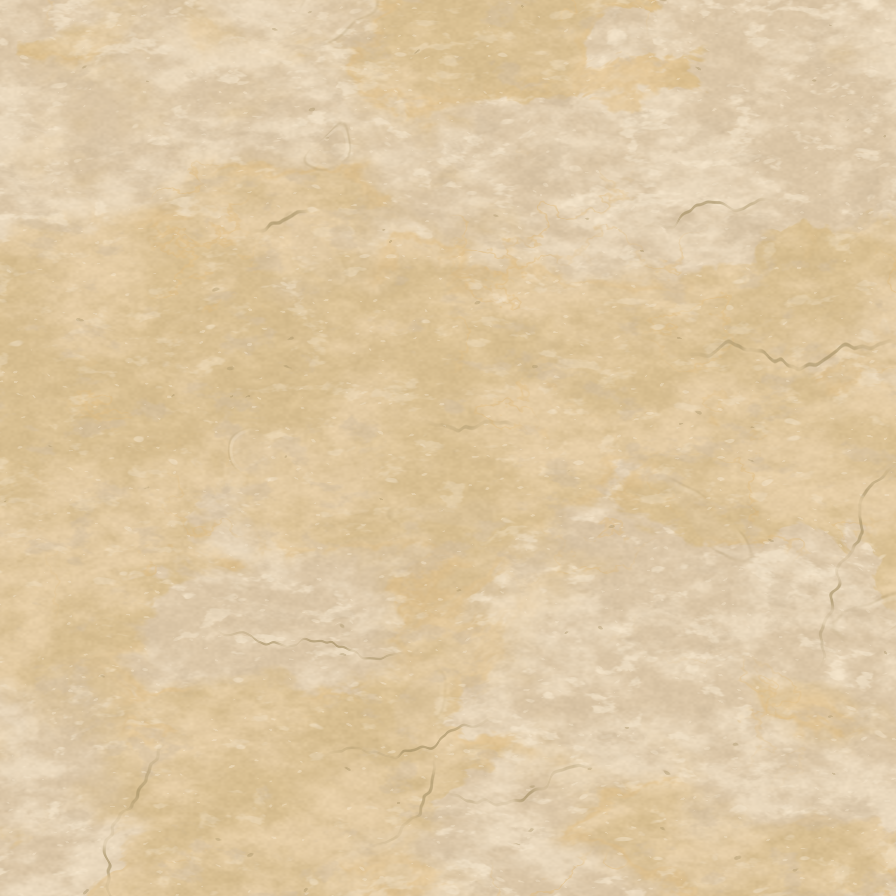
This texture is drawn by a WebGL 2 fragment shader. Its source:

```glsl
#version 300 es
precision highp float;
// Polished beige limestone: warm and pale clouds, flecks, fossil rims and hairline cracks.
uniform vec2 u_resolution;
out vec4 fragColor;

const vec3 TAN = vec3(0.848, 0.748, 0.568);
const vec3 CREAM = vec3(0.896, 0.8, 0.645);
const vec3 STONE = vec3(0.862, 0.779, 0.656);
const vec3 PALE = vec3(0.912, 0.843, 0.735);
const vec3 OCHRE = vec3(0.88, 0.74, 0.51);
const vec3 CRACK = vec3(0.66, 0.58, 0.41);
const vec3 CHALK = vec3(0.945, 0.885, 0.785);

float hash(vec2 cell) {
  uvec2 k = uvec2(ivec2(cell)) * uvec2(1597u, 3571u);
  uint n = (k.x ^ (k.y << 7)) + k.y;
  n = (n ^ (n >> 15)) * 73471u;
  n = (n ^ (n >> 13)) * 91283u;
  n ^= n >> 16;
  return float(n & 65535u) / 65535.0;
}

float noise(vec2 p) {
  vec2 i = floor(p), f = fract(p);
  f = f * f * (3.0 - 2.0 * f);
  float low = mix(hash(i), hash(i + vec2(1, 0)), f.x);
  float high = mix(hash(i + vec2(0, 1)), hash(i + vec2(1, 1)), f.x);
  return mix(low, high, f.y);
}

float fbm(vec2 p, int octaves) {
  float sum = 0.0, amp = 0.5, total = 0.0;
  for (int i = 0; i < octaves; i++) {
    sum += amp * noise(p);
    total += amp;
    amp *= 0.56;
    p = mat2(1.98, 0.3, -0.3, 1.98) * p + 17.3;
  }
  return sum / total;
}

vec2 rotate(vec2 p, float angle) {
  float c = cos(angle), s = sin(angle);
  return vec2(c * p.x + s * p.y, c * p.y - s * p.x);
}

// Crooked line along x that thins out towards both ends
float crack(vec2 q, float halfLength, float width, float seed) {
  float bend = (fbm(vec2(q.x * 14.0, seed * 9.7), 4) - 0.5) * 0.075;
  float taper = 1.0 - smoothstep(0.35, 1.0, abs(q.x) / halfLength);
  float d = abs(q.y - bend);
  float broken = smoothstep(0.25, 0.65, noise(vec2(q.x * 40.0, seed)));
  return (1.0 - smoothstep(width * 0.3, width, d)) * taper * mix(0.25, 1.0, broken);
}

// Signed distance to a wobbly ellipse, in canvas units
float shell(vec2 q, vec2 radius, float seed) {
  q += (vec2(noise(q * 28.0 + seed), noise(q * 28.0 - seed)) - 0.5) * 0.025;
  return (length(q / radius) - 1.0) * radius.y;
}

// Small tilted grains, one at most per cell
float grains(vec2 p, vec2 scale, float share, float seed) {
  vec2 g = p * scale, cell = floor(g);
  vec2 offset = vec2(hash(cell + seed), hash(cell + seed + 31.0)) * 0.4 - 0.2;
  vec2 q = rotate(fract(g) - 0.5 - offset, (hash(cell + seed + 57.0) - 0.5) * 1.6);
  float size = mix(0.08, 0.26, hash(cell + seed + 83.0));
  float d = length(q * vec2(1.0, 1.8)) + (noise(g * 5.0) - 0.5) * 0.2;
  return (1.0 - smoothstep(size * 0.4, size, d)) * step(hash(cell + seed + 11.0), share);
}

void main() {
  vec2 p = gl_FragCoord.xy / u_resolution.y;
  vec2 warp = vec2(fbm(p * 6.0 + 3.0, 5), fbm(p * 6.0 + 41.0, 5)) - 0.5;
  vec2 w = p + warp * 0.09;
  vec2 s = p + warp * 0.03;

  // Clouds whose borders change from crisp to blurred
  float field = fbm(w * vec2(3.6, 6.2) + 7.0, 7);
  float blur = mix(0.012, 0.11, smoothstep(0.35, 0.65, noise(p * 6.0 + 90.0)));
  float cloud = smoothstep(-blur, blur, field - 0.505);
  float mottle = fbm(s * vec2(10.0, 18.0) + 23.0, 6);
  float fine = fbm(s * vec2(32.0, 62.0) + 61.0, 4);
  vec3 warm = mix(TAN, CREAM, smoothstep(0.36, 0.68, mottle * 0.7 + fine * 0.3));
  vec3 cool = mix(STONE, PALE, smoothstep(0.38, 0.66, mottle * 0.55 + fine * 0.45));
  vec3 color = mix(warm, cool, cloud);

  // Ochre stains on the borders and in thin wisps
  float border = 1.0 - smoothstep(0.0, 0.035, abs(field - 0.485));
  color = mix(color, OCHRE, border * smoothstep(0.45, 0.75, noise(p * 11.0 + 5.0)) * 0.45);
  float wisp = 1.0 - smoothstep(0.0, 0.02, abs(fbm(s * vec2(9.0, 13.0) + 130.0, 6) - 0.5));
  color = mix(color, OCHRE, wisp * smoothstep(0.5, 0.8, noise(p * 9.0 + 70.0)) * 0.5);

  // Chalky streaks, grey smudges and flecks
  float streak = smoothstep(0.62, 0.77, fbm(s * vec2(34.0, 72.0) + 200.0, 4));
  color = mix(color, CHALK, streak * mix(0.35, 0.7, cloud));
  float smudge = smoothstep(0.6, 0.75, fbm(s * vec2(24.0, 44.0) + 260.0, 5));
  color = mix(color, STONE * 0.965, smudge * 0.55);
  color = mix(color, CHALK, grains(s, vec2(24.0, 40.0), 0.13, 300.0) * 0.5);
  color = mix(color, CHALK, grains(s, vec2(60.0, 85.0), 0.2, 500.0) * 0.45);
  color = mix(color, CRACK, grains(s, vec2(48.0, 60.0), 0.022, 700.0) * 0.4);

  // Fossil rims, light inside and shaded outside
  for (int i = 0; i < 9; i++) {
    float id = float(i) * 7.0 + 900.0;
    vec2 center = vec2(hash(vec2(id, 1)), hash(vec2(id, 2)));
    vec2 radius = vec2(mix(0.025, 0.065, hash(vec2(id, 3))), mix(0.014, 0.028, hash(vec2(id, 4))));
    vec2 q = rotate(p - center, (hash(vec2(id, 5)) - 0.5) * 1.6);
    float d = shell(q, radius, id);
    float partial = smoothstep(0.4, 0.75, noise(p * 26.0 + id));
    color = mix(color, STONE, (1.0 - smoothstep(-0.006, 0.0, d)) * 0.25);
    color = mix(color, CHALK, (1.0 - smoothstep(0.0005, 0.003, abs(d + 0.002))) * partial * 0.35);
    color = mix(color, CRACK, (1.0 - smoothstep(0.0, 0.002, abs(d - 0.001))) * partial * 0.2);
  }

  // Hairline cracks, mostly level, every fourth one steep
  for (int i = 0; i < 10; i++) {
    float id = float(i) * 5.0 + 1300.0;
    vec2 center = vec2(hash(vec2(id, 1)), hash(vec2(id, 2)));
    float angle = (hash(vec2(id, 3)) - 0.5) * 0.9 + (i % 4 == 0 ? 1.2 : 0.0);
    float halfLength = mix(0.035, 0.15, hash(vec2(id, 4)));
    float width = mix(0.0018, 0.0034, hash(vec2(id, 5)));
    color = mix(color, CRACK, crack(rotate(p - center, angle), halfLength, width, id) * 0.65);
  }

  // Fine polished grain
  float grain = noise(p * vec2(150.0, 230.0)) + noise(p * vec2(290.0, 380.0) + 40.0) - 1.0;
  color += grain * 0.024 + (fine - 0.5) * 0.04;
  fragColor = vec4(color, 1.0);
}
```
